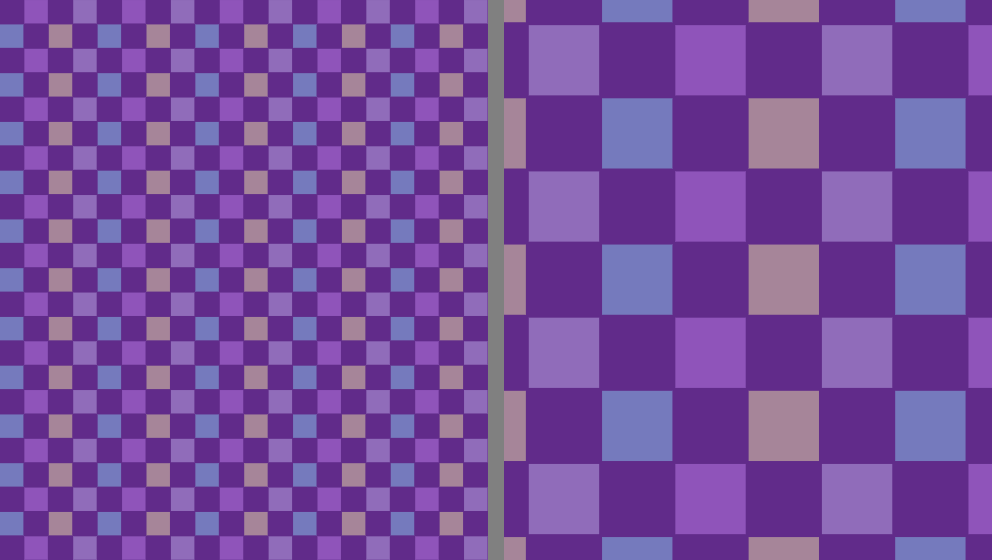
Left, the full canvas; right, a detail of the centre.
Write a WebGL 1 fragment shader that draws this pattern.

```glsl
precision highp float;

// Checkerboard of small coloured squares on a deep purple ground.
// Even rows alternate orchid and lilac, odd rows alternate blue and dusty rose;
// each square is a box distance function inside one cell of a repeated grid.

uniform vec2 u_resolution;

// Signed distance to a centred square of the given half side.
float squareDistance(vec2 p, float halfSide) {
  vec2 d = abs(p) - halfSide;
  return length(max(d, 0.0)) + min(max(d.x, d.y), 0.0);
}

// Square colour: row parity picks the pair, column picks one of the two.
vec3 squareColor(vec2 cell) {
  float oddRow = mod(cell.y, 2.0);
  float second = step(2.0, mod(cell.x, 4.0));
  vec3 evenPair = mix(vec3(0.56, 0.33, 0.73), vec3(0.565, 0.425, 0.73), second);
  vec3 oddPair = mix(vec3(0.46, 0.48, 0.74), vec3(0.65, 0.52, 0.60), second);
  return mix(evenPair, oddPair, oddRow);
}

void main() {
  // Canvas heights, measured from the upper left corner.
  vec2 p = vec2(gl_FragCoord.x, u_resolution.y - gl_FragCoord.y) / u_resolution.y;

  // About 20 columns by 23 rows, starting slightly outside the canvas.
  vec2 grid = (p + vec2(0.00098, 0.0008)) / vec2(0.04362, 0.04353);
  vec2 cell = floor(grid);
  vec2 local = fract(grid) - 0.5;

  // Squares fill the alternate cells, leaving a hairline of ground around them.
  float pixel = 1.0 / (0.0436 * u_resolution.y);
  float coverage = clamp(0.5 - squareDistance(local, 0.48) / pixel, 0.0, 1.0);
  float filled = mod(cell.x + cell.y, 2.0);

  vec3 color = mix(vec3(0.38, 0.17, 0.54), squareColor(cell), coverage * filled);
  gl_FragColor = vec4(color, 1.0);
}
```
